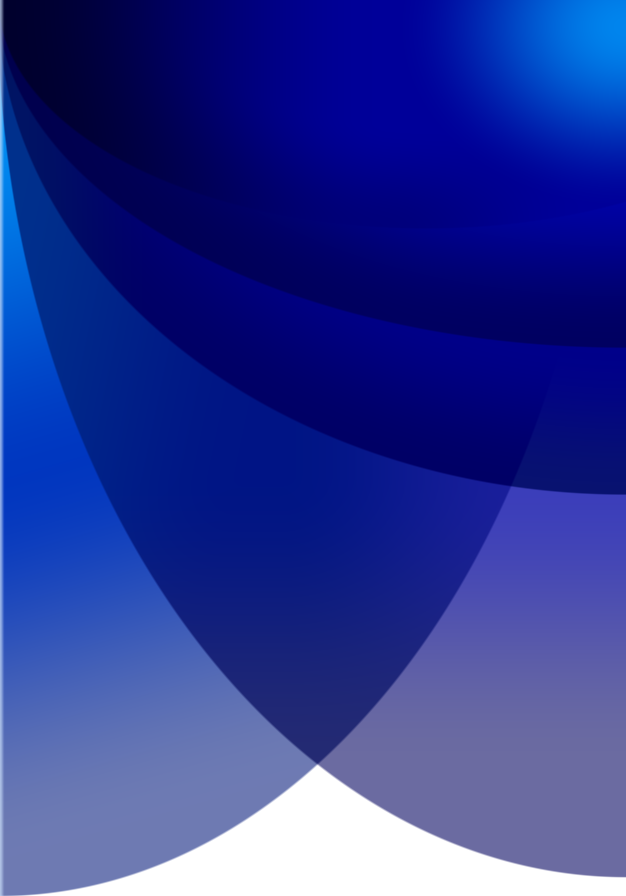
Write a Shadertoy shader that draws this background.

```glsl
#define LEFT_PETAL  vec4(0.0, 0.0, 0.972, 1.0)
#define RIGHT_PETAL vec4(1.0, 0.0, 1.004, 0.979)
#define LOW_FOLD    vec4(1.0, 0.0, 1.004, 0.552)
#define MID_FOLD    vec4(1.0, 0.0, 1.004, 0.388)
#define TOP_FOLD    vec4(0.68, 0.0, 0.682, 0.255)
#define GLOW        vec4(1.0, 0.03, 0.37, 0.205)
#define GLOW_COLOR  vec3(0.0, 0.52, 0.93)
#define RIM_WIDTH   0.008
#define RIM_COLOR   vec3(0.80, 0.88, 0.98)

// Relative radius in an ellipse given as (center, radii): 1 on its edge
float ellipse(vec2 p, vec4 e) {
    return length((p - e.xy) / e.zw);
}

// Antialiased inside of an ellipse
float cover(float radius) {
    float w = fwidth(radius);
    return 1.0 - smoothstep(-w, w, radius - 1.0);
}

vec3 leftPetalColor(vec2 p) {
    float t = p.y + 0.2 * p.x;
    vec3 c = mix(vec3(0.0, 0.57, 0.96), vec3(0.0, 0.21, 0.75), smoothstep(0.08, 0.56, t));
    return mix(c, vec3(0.43, 0.48, 0.70), smoothstep(0.52, 0.96, t));
}

vec3 rightPetalColor(vec2 p) {
    return mix(vec3(0.23, 0.24, 0.73), vec3(0.42, 0.42, 0.63), smoothstep(0.53, 0.86, p.y));
}

vec3 overlapColor(vec2 p) {
    vec3 c = mix(vec3(0.0, 0.19, 0.55), vec3(0.0, 0.08, 0.52), smoothstep(0.05, 0.55, p.x + 0.3 * p.y));
    c = mix(c, vec3(0.10, 0.12, 0.61), smoothstep(0.45, 0.85, p.x));
    return mix(c, vec3(0.14, 0.165, 0.45), smoothstep(0.53, 0.86, p.y));
}

vec3 lowFoldColor(vec2 p, float radius, float outsideLeft) {
    float shade = smoothstep(0.70, 1.0, radius);
    vec3 c = mix(vec3(0.0, 0.0, 0.54), vec3(0.0, 0.0, 0.40), shade);
    c = mix(c, vec3(0.0, 0.08, 0.39), 1.0 - smoothstep(0.0, 0.25, p.x));
    return c + vec3(0.03, 0.07, 0.04) * outsideLeft * shade;
}

vec3 midFoldColor(vec2 p, float radius) {
    vec3 c = mix(vec3(0.0, 0.01, 0.67), vec3(0.0, 0.0, 0.38), smoothstep(0.48, 1.0, radius));
    return c * mix(0.8, 1.0, smoothstep(0.0, 0.7, p.x));
}

vec3 topFoldColor(vec2 p, float radius) {
    vec3 c = mix(vec3(0.0, 0.0, 0.22), vec3(0.0, 0.0, 0.60), smoothstep(0.0, 0.62, p.x));
    float rightSide = smoothstep(0.6, 0.95, p.x);
    c *= 1.0 - 0.2 * smoothstep(0.55, 1.0, radius) * (1.0 - rightSide);
    return mix(c, GLOW_COLOR, 1.0 - smoothstep(0.0, 1.0, ellipse(p, GLOW)));
}

void mainImage(out vec4 fragColor, in vec2 fragCoord) {
    // Canvas units, y pointing down
    vec2 p = fragCoord / iResolution.xy;
    p.y = 1.0 - p.y;

    float left = cover(ellipse(p, LEFT_PETAL));
    float right = cover(ellipse(p, RIGHT_PETAL));
    float low = ellipse(p, LOW_FOLD);
    float mid = ellipse(p, MID_FOLD);
    float top = ellipse(p, TOP_FOLD);

    // Crossing petals on white
    vec3 color = mix(vec3(1.0), leftPetalColor(p), left);
    color = mix(color, mix(rightPetalColor(p), overlapColor(p), left), right);

    // Stacked folds, back to front
    color = mix(color, lowFoldColor(p, low, 1.0 - left), cover(low));
    color = mix(color, midFoldColor(p, mid), cover(mid));
    color = mix(color, topFoldColor(p, top), cover(top));

    // Pale rim on the left border
    color = mix(color, RIM_COLOR, 0.7 * (1.0 - smoothstep(0.0, RIM_WIDTH, p.x)));

    fragColor = vec4(color, 1.0);
}
```
